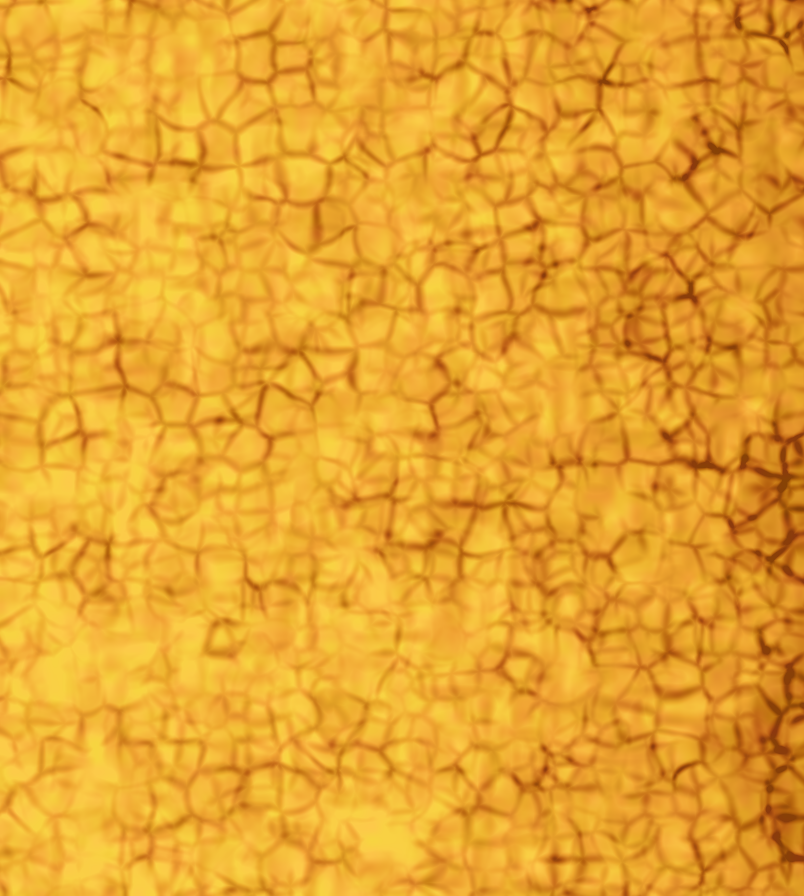
This texture is drawn by a WebGL 1 fragment shader. Its source:

```glsl
precision highp float;

uniform vec2 u_resolution;

// Paint ramp, from crack bottom to bright glaze
const vec3 UMBER = vec3(0.54, 0.24, 0.04);
const vec3 RUST  = vec3(0.71, 0.37, 0.06);
const vec3 OCHRE = vec3(0.80, 0.48, 0.10);
const vec3 HONEY = vec3(0.87, 0.58, 0.15);
const vec3 AMBER = vec3(0.93, 0.65, 0.18);
const vec3 GOLD  = vec3(0.96, 0.73, 0.23);
const vec3 LEMON = vec3(0.98, 0.81, 0.27);

// Sizes are counts per canvas height; depths are steps down the ramp
const float BASE_LEVEL   = 5.05;
const float COARSE_CELLS = 23.0;
const float FINE_CELLS   = 38.0;
const float COARSE_WIDTH = 0.0068;
const float FINE_WIDTH   = 0.0070;
const float COARSE_DEPTH = 2.5;
const float FINE_DEPTH   = 1.5;
const float JITTER       = 0.7;
const vec2  THREAD_SCALE = vec2(66.0, 24.0);
const float THREAD_DEPTH = 2.9;
const float GRAIN_DEPTH  = 0.7;
const float PATCH_DEPTH  = 0.7;
const float SHADE_DEPTH  = 1.2;
const float EDGE_DEPTH   = 1.5;
const float TINT         = 0.08;

vec2 hash2(vec2 p) {
    vec3 q = fract(vec3(p.xyx) * vec3(0.1031, 0.1030, 0.0973));
    q += dot(q, q.yzx + 33.33);
    return fract((q.xx + q.yz) * q.zy);
}

float noise(vec2 p) {
    vec2 i = floor(p), f = fract(p);
    f = f * f * (3.0 - 2.0 * f);
    float low  = mix(hash2(i).x, hash2(i + vec2(1.0, 0.0)).x, f.x);
    float high = mix(hash2(i + vec2(0.0, 1.0)).x, hash2(i + 1.0).x, f.x);
    return mix(low, high, f.y);
}

vec2 cellPoint(vec2 cell) {
    return 0.5 + JITTER * (hash2(cell + 50.0) - 0.5);
}

// Distance to the nearest border between irregular cells
float cellBorder(vec2 p) {
    vec2 cell = floor(p), f = fract(p);
    vec2 nearest = vec2(0.0), home = vec2(0.0);
    float best = 8.0;
    for (int y = -1; y <= 1; y++) {
        for (int x = -1; x <= 1; x++) {
            vec2 o = vec2(float(x), float(y));
            vec2 r = o + cellPoint(cell + o) - f;
            if (dot(r, r) < best) {
                best = dot(r, r);
                nearest = r;
                home = o;
            }
        }
    }
    float border = 8.0;
    for (int y = -2; y <= 2; y++) {
        for (int x = -2; x <= 2; x++) {
            vec2 o = home + vec2(float(x), float(y));
            vec2 r = o + cellPoint(cell + o) - f;
            vec2 d = r - nearest;
            if (dot(d, d) > 0.0001) border = min(border, dot(0.5 * (nearest + r), normalize(d)));
        }
    }
    return border;
}

// Soft cracks that fade in and out along their length
float cracks(vec2 p, float cells, float width) {
    float strength = smoothstep(0.15, 0.8, noise(p * cells * 0.9 + 17.0));
    float gap = cellBorder(p * cells) / cells;
    return strength * (1.0 - smoothstep(0.0, width * (0.7 + 0.5 * strength), gap));
}

vec3 paint(float level) {
    vec3 c = mix(UMBER, RUST, clamp(level, 0.0, 1.0));
    c = mix(c, OCHRE, clamp(level - 1.0, 0.0, 1.0));
    c = mix(c, HONEY, clamp(level - 2.0, 0.0, 1.0));
    c = mix(c, AMBER, clamp(level - 3.0, 0.0, 1.0));
    c = mix(c, GOLD, clamp(level - 4.0, 0.0, 1.0));
    return mix(c, LEMON, clamp(level - 5.0, 0.0, 1.0));
}

void main() {
    vec2 uv = gl_FragCoord.xy / u_resolution;
    vec2 p = gl_FragCoord.xy / u_resolution.y;
    vec2 wobble = vec2(noise(p * 30.0), noise(p * 30.0 + 70.0)) - 0.5;
    vec2 q = p + 0.014 * wobble;

    // Crackle, with the large cracks strongest towards the top
    float level = BASE_LEVEL;
    level -= COARSE_DEPTH * mix(0.8, 1.1, uv.y) * cracks(q, COARSE_CELLS, COARSE_WIDTH);
    level -= FINE_DEPTH * mix(0.8, 1.3, uv.x) * cracks(q + 3.7, FINE_CELLS, FINE_WIDTH);

    // Crossed threads, fine grain and broad patches
    vec2 t = p + 0.006 * wobble;
    float threads = min(noise(t * THREAD_SCALE), noise(t * THREAD_SCALE.yx + 40.0));
    level += THREAD_DEPTH * (threads - 0.36);
    level += GRAIN_DEPTH * (noise(p * 90.0 + 9.0) - 0.5);
    level += PATCH_DEPTH * (noise(p * 7.0 + 5.0) - 0.5);

    // Light from the lower left, shadow at the right side
    level += 0.6 * (1.0 - uv.x) * (1.0 - uv.y);
    level -= SHADE_DEPTH * smoothstep(0.35, 1.0, uv.x);
    level -= EDGE_DEPTH * smoothstep(0.9, 1.02, uv.x + 0.06 * (noise(p * 6.0) - uv.y));

    // Faint red and green casts
    float hueShift = noise(p * 65.0 + 23.0) - 0.5;
    vec3 color = paint(level) + TINT * hueShift * vec3(0.3, -0.6, 0.5);
    gl_FragColor = vec4(clamp(color, 0.0, 1.0), 1.0);
}
```
